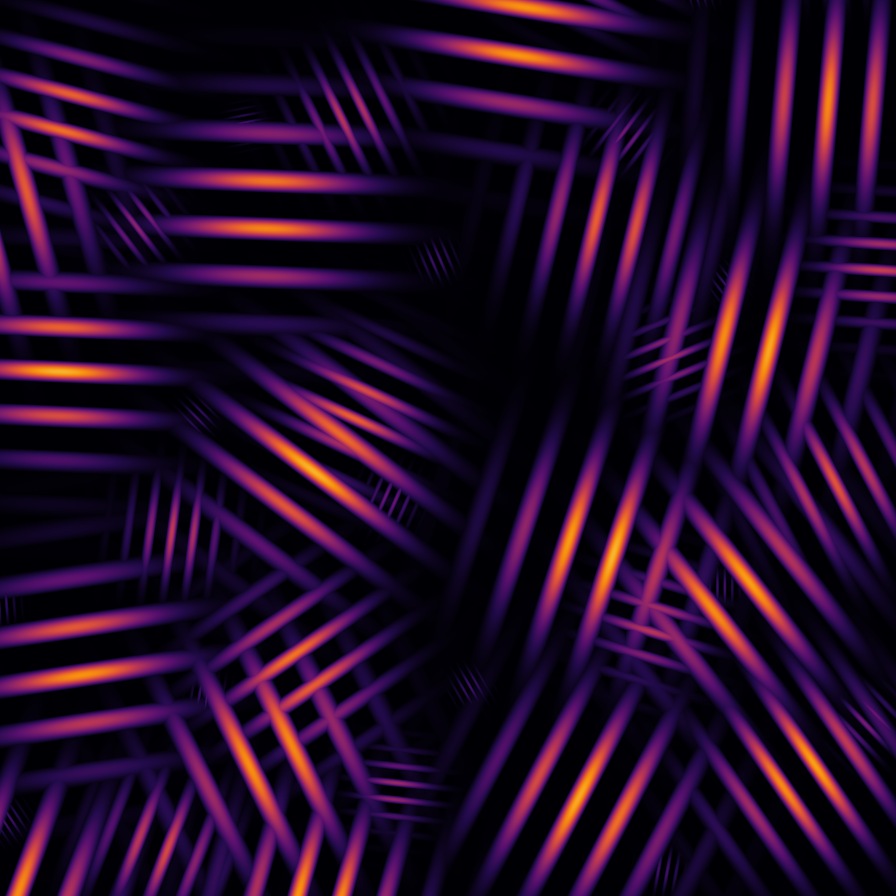
Reproduce this pattern procedurally as a three.js fragment shader.

```glsl
// Scattered Gabor patches: soft round bundles of parallel glowing stripes.
// Patches run from large and bright to small and dim; the strongest one wins
// at each point, and its strength is looked up in a black-violet-yellow ramp.

varying vec2 vUv;

const float TAU = 6.2831853;
const int PATCH_COUNT = 48;
const float LARGE_RADIUS = 0.070;      // Gaussian sigma, in canvas units
const float SMALL_RADIUS = 0.012;
const float LARGE_SHARE = 0.14;        // where sizes start to shrink
const float SMALL_SHARE = 0.82;        // where sizes reach the minimum
const float PEAK = 0.82;               // strength of the largest patches
const float SIZE_DIMMING = 0.75;       // how fast small patches lose strength
const vec2 STRIPES_PER_RADIUS = vec2(1.25, 1.55);
const float MARGIN = 0.05;             // patches may sit outside the canvas
const float JITTER = 0.10;
const vec2 SPREAD_STEP = vec2(0.7549, 0.5698);  // low-discrepancy steps
const vec2 SPREAD_START = vec2(0.31, 0.17);

const vec3 BLACK   = vec3(0.00, 0.00, 0.015);
const vec3 INDIGO  = vec3(0.13, 0.04, 0.29);
const vec3 VIOLET  = vec3(0.34, 0.06, 0.43);
const vec3 MAGENTA = vec3(0.53, 0.13, 0.42);
const vec3 CRIMSON = vec3(0.73, 0.21, 0.33);
const vec3 ORANGE  = vec3(0.89, 0.35, 0.20);
const vec3 AMBER   = vec3(0.97, 0.56, 0.05);
const vec3 YELLOW  = vec3(0.97, 0.78, 0.25);
const vec3 CREAM   = vec3(0.99, 1.00, 0.64);

float hash(float n) {
  return fract(sin(n * 12.9898 + 4.137) * 43758.545);
}

// Evenly spaced colour stops, blended linearly
vec3 heatRamp(float strength) {
  float s = clamp(strength, 0.0, 1.0) * 8.0;
  vec3 color = mix(BLACK, INDIGO, clamp(s, 0.0, 1.0));
  color = mix(color, VIOLET,  clamp(s - 1.0, 0.0, 1.0));
  color = mix(color, MAGENTA, clamp(s - 2.0, 0.0, 1.0));
  color = mix(color, CRIMSON, clamp(s - 3.0, 0.0, 1.0));
  color = mix(color, ORANGE,  clamp(s - 4.0, 0.0, 1.0));
  color = mix(color, AMBER,   clamp(s - 5.0, 0.0, 1.0));
  color = mix(color, YELLOW,  clamp(s - 6.0, 0.0, 1.0));
  return mix(color, CREAM,    clamp(s - 7.0, 0.0, 1.0));
}

// Cosine stripes under a round Gaussian envelope
float gabor(vec2 p, float radius, float angle, float stripes, float phase) {
  float across = dot(p, vec2(cos(angle), sin(angle))) / radius;
  float envelope = exp(-0.5 * dot(p, p) / (radius * radius));
  return envelope * cos(TAU * (across * stripes + phase));
}

void main() {
  float strength = 0.0;

  for (int i = 0; i < PATCH_COUNT; i++) {
    float id = float(i);
    float rank = id / float(PATCH_COUNT - 1);

    // Even spread with a little jitter
    vec2 center = fract(SPREAD_START + id * SPREAD_STEP);
    center = mix(vec2(-MARGIN), vec2(1.0 + MARGIN), center);
    center += JITTER * (vec2(hash(id + 0.13), hash(id + 0.37)) - 0.5);

    // Size, and the strength that follows from it
    float shrink = smoothstep(LARGE_SHARE, SMALL_SHARE, rank);
    float radius = mix(LARGE_RADIUS, SMALL_RADIUS, shrink);
    float peak = PEAK * pow(radius / LARGE_RADIUS, SIZE_DIMMING);
    peak *= mix(0.88, 1.10, hash(id + 0.59));

    float angle = 0.5 * TAU * hash(id + 0.71);
    float stripes = mix(STRIPES_PER_RADIUS.x, STRIPES_PER_RADIUS.y,
                        0.5 * (shrink + hash(id + 0.83)));
    float phase = hash(id + 0.91);

    strength = max(strength, peak * gabor(vUv - center, radius, angle, stripes, phase));
  }

  gl_FragColor = vec4(heatRamp(strength), 1.0);
}
```
